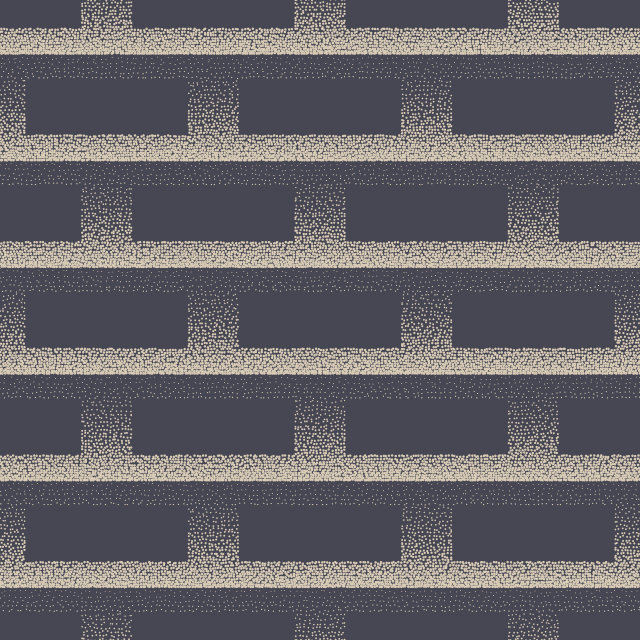
Give the GLSL for this pattern, as a Shadertoy shader.

```glsl
// Staggered brick frames stippled with pale dots that swell and crowd toward each course's foot.

const float COURSES = 6.0;        // brick courses up the canvas; a brick is two courses wide
const float BORDER = 0.23;        // stippled frame width, in course heights
const float DOT_ROWS = 30.0;      // dot rows per course
const float SPACING_TOP = 0.048;  // dot spacing at the head of a course
const float SPACING_FOOT = 0.022; // dot spacing at the foot
const float RADIUS_TOP = 0.0028;
const float RADIUS_FOOT = 0.0136;
const float JITTER = 0.62;
const vec3 SLATE = vec3(0.279, 0.278, 0.325);
const vec3 CREAM = vec3(0.845, 0.795, 0.715);

vec2 hash2(vec2 p) {
    vec2 k = vec2(dot(p, vec2(127.1, 311.7)), dot(p, vec2(269.5, 183.3)));
    return fract(sin(k) * 43758.55);
}

// Depth of a dot row: rows draw closer together toward the foot.
float rowDepth(float row) {
    float ratio = SPACING_FOOT / SPACING_TOP;
    return (1.0 - pow(ratio, row / DOT_ROWS)) / (1.0 - ratio);
}

// Inverse of rowDepth.
float depthRow(float depth) {
    float ratio = SPACING_FOOT / SPACING_TOP;
    return DOT_ROWS * log(1.0 - depth * (1.0 - ratio)) / log(ratio);
}

// Pulls dots just inside the blank panel onto its edge; returns false for deeper ones.
bool keepInFrame(inout vec2 center, float spacing) {
    vec2 local = vec2(mod(center.x, 2.0) - 1.0, center.y - 0.5);
    vec2 inset = abs(local) - vec2(1.0 - BORDER, 0.5 - BORDER);
    float depth = max(inset.x, inset.y);
    if (depth >= 0.0) return true;
    vec2 outward = inset.x > inset.y ? vec2(sign(local.x), 0.0) : vec2(0.0, sign(local.y));
    center -= outward * depth;
    return depth > -0.5 * spacing;
}

// Distance to the nearest dot of one course; p.y is the depth below its head.
float stipple(vec2 p, float course) {
    float nearest = 1.0;
    float baseRow = floor(depthRow(clamp(p.y, 0.0, 1.0)) + 0.5);
    for (float i = -2.0; i <= 2.0; i++) {
        float row = baseRow + i;
        if (row < 0.0 || row > DOT_ROWS) continue;
        float depth = rowDepth(row);
        // A whole number of dots per row keeps the sides seamless.
        float columns = floor(COURSES / mix(SPACING_TOP, SPACING_FOOT, depth) + 0.5);
        float spacing = COURSES / columns;
        float stagger = 0.5 * mod(row, 2.0);
        float baseColumn = floor(p.x / spacing - stagger + 0.5);
        for (float j = -2.0; j <= 2.0; j++) {
            float column = baseColumn + j;
            vec2 seed = vec2(mod(column, columns), row + 37.0 * course);
            vec2 offset = (hash2(seed) - 0.5) * JITTER;
            vec2 center = vec2(column + stagger, 0.0) * spacing + vec2(0.0, depth);
            center += offset * spacing;
            center.y = clamp(center.y, 0.0, 1.0);
            if (!keepInFrame(center, spacing)) continue;
            float radius = mix(RADIUS_TOP, RADIUS_FOOT, center.y);
            nearest = min(nearest, length(p - center) - radius);
        }
    }
    return nearest;
}

// Alternate courses shift by half a brick.
float courseDots(float x, float depth, float course) {
    float wrapped = mod(course, COURSES);
    float shift = mod(wrapped + 1.0, 2.0);
    return stipple(vec2(x + shift, depth), wrapped);
}

void mainImage(out vec4 fragColor, in vec2 fragCoord) {
    vec2 p = fragCoord / iResolution.xy * COURSES + vec2(0.0, 0.5);
    float course = floor(p.y);
    float depth = 1.0 - fract(p.y);

    // Foot dots of the course above spill over the joint.
    float dist = courseDots(p.x, depth, course);
    if (depth < 0.05) dist = min(dist, courseDots(p.x, depth + 1.0, course + 1.0));

    float pixel = COURSES / iResolution.y;
    float ink = clamp(0.5 - dist / pixel, 0.0, 1.0);
    fragColor = vec4(mix(SLATE, CREAM, ink), 1.0);
}
```
